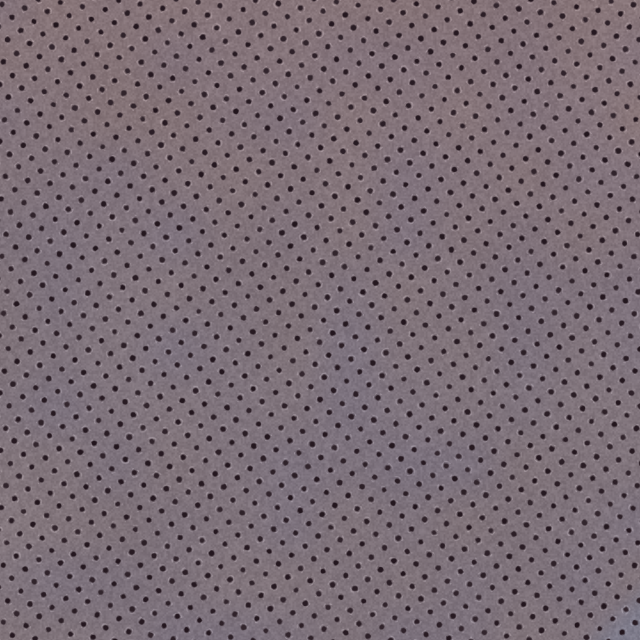
This texture is drawn by a three.js fragment shader. Its source:

```glsl
varying vec2 vUv;

float hash(vec2 p) {
  vec3 q = fract(p.xyx * 0.1031);
  q += dot(q, q.yzx + 33.33);
  return fract((q.x + q.y) * q.z);
}

float noise(vec2 p) {
  vec2 i = floor(p);
  vec2 f = fract(p);
  f = f * f * (3.0 - 2.0 * f);
  return mix(mix(hash(i), hash(i + vec2(1.0, 0.0)), f.x),
             mix(hash(i + vec2(0.0, 1.0)), hash(i + vec2(1.0, 1.0)), f.x), f.y);
}

// Tinted base with broad lighting, colour blotches and fine grain
vec3 surface(vec2 p) {
  vec3 coolGrey = vec3(0.495, 0.450, 0.485);
  vec3 warmGrey = vec3(0.525, 0.455, 0.475);
  vec3 cornerBlue = vec3(0.490, 0.480, 0.540);
  vec3 color = mix(coolGrey, warmGrey, smoothstep(0.45, 1.1, p.y + 0.15 * p.x));

  float blotch = noise(p * 11.0 + 40.0) - 0.5;
  color += blotch * vec3(0.022, 0.010, -0.014);
  color += (noise(p * 5.0 + 90.0) - 0.5) * 0.018;
  color = mix(color, cornerBlue, smoothstep(0.11, 0.03, 1.0 - p.x + p.y));

  float grain = 0.6 * noise(p * 360.0 + 17.0) + 0.4 * noise(p * 190.0 + 53.0);
  return color + (grain - 0.5) * 0.10;
}

void main() {
  // Tilted grid, about forty dots per canvas width along each axis
  vec2 pitch = vec2(0.0252, 0.0247);
  vec2 along = vec2(cos(0.6135), sin(0.6135));
  vec2 p = vUv - vec2(0.4974, 0.5547);
  vec2 grid = vec2(dot(p, along), dot(p, vec2(-along.y, along.x))) / pitch;
  vec2 cell = floor(grid + 0.5);

  // Small shifts and size changes from dot to dot
  vec2 id = cell + 100.0;
  vec2 shift = (vec2(hash(id), hash(id + 57.0)) - 0.5) * 0.0014;
  vec2 local = (grid - cell) * pitch - shift;
  float radius = mix(0.0039, 0.0046, hash(id + 131.0));
  float edge = length(local) - radius + (noise(vUv * 330.0) - 0.5) * 0.0011;

  // Flecked pale rim around each hole
  vec3 color = surface(vUv);
  float rim = exp(-pow((edge - 0.0022) / 0.0013, 2.0));
  color += rim * smoothstep(0.45, 0.9, noise(vUv * 250.0 + 71.0)) * 0.10;

  // Soft dark hole
  vec3 holeColor = vec3(0.13, 0.08, 0.11) + 0.07 * hash(id + 211.0);
  color = mix(holeColor, color, smoothstep(-0.0019, 0.0015, edge));

  gl_FragColor = vec4(color, 1.0);
}
```
